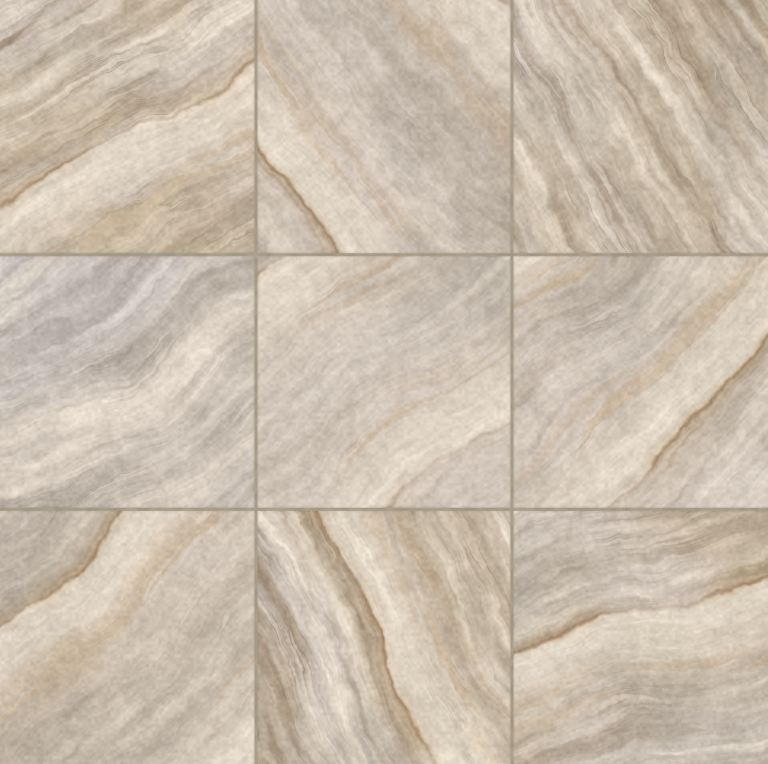
Reproduce this texture procedurally as a WebGL 2 fragment shader.

```glsl
#version 300 es
precision highp float;
uniform vec2 u_resolution;
out vec4 fragColor;

// Per tile: vein angle, vein offset, streak strength, warmth
const vec4 TILES[9] = vec4[9](
  vec4(3.87, -0.35, 0.30, 0.20), vec4(-1.08, -0.03, 0.95, 0.50), vec4(3.46, -0.10, 0.55, 0.50),
  vec4(0.50, 2.00, 0.55, -0.45), vec4(0.61, -0.41, 0.20, 0.05), vec4(0.82, -0.25, 0.40, 0.20),
  vec4(3.72, 0.03, 0.75, 0.70), vec4(-0.91, -0.39, 0.25, 0.10), vec4(-1.08, 2.00, 0.80, 0.50));

float hash(vec2 p) {
  return fract(sin(dot(p, vec2(127.1, 311.7))) * 43758.5453);
}

float noise(vec2 p) {
  vec2 i = floor(p), f = fract(p);
  f = f * f * (3.0 - 2.0 * f);
  return mix(mix(hash(i), hash(i + vec2(1, 0)), f.x),
             mix(hash(i + vec2(0, 1)), hash(i + vec2(1, 1)), f.x), f.y);
}

float fbm(vec2 p) {
  float sum = 0.0, amp = 0.52;
  for (int i = 0; i < 5; i++) {
    sum += amp * noise(p);
    p = mat2(1.6, 1.2, -1.2, 1.6) * p + 7.3;
    amp *= 0.5;
  }
  return sum;
}

// Noise drawn out along x, without rotating the octaves
float streakNoise(vec2 p) {
  return 0.5 * noise(p) + 0.3 * noise(p * vec2(1.7, 2.3) + 4.1)
       + 0.2 * noise(p * vec2(3.1, 5.2) + 9.7);
}

vec3 stone(vec2 p, vec4 tile, float seed) {
  vec3 grey = vec3(0.75, 0.71, 0.66), pale = vec3(0.83, 0.785, 0.74);
  vec3 cream = vec3(0.91, 0.865, 0.80), tanned = vec3(0.79, 0.72, 0.61);
  vec3 brown = vec3(0.64, 0.55, 0.45), blueGrey = vec3(0.77, 0.76, 0.76);

  // Axes along and across the veins, bent by slow noise and roughened
  float c = cos(tile.x), s = sin(tile.x);
  vec2 q = vec2(c * p.x + s * p.y, c * p.y - s * p.x);
  q.y += mix(0.19, 0.08, tile.z) * (noise(q * vec2(2.2, 1.2) + seed) - 0.5)
       + 0.06 * (fbm(q * vec2(5.0, 6.0) + seed) - 0.5);
  vec2 rough = q + vec2(0.0, 0.022 * (fbm(p * 20.0 + seed) - 0.5));

  // Cloudy ground
  float cloud = fbm(p * 2.6 + seed * 1.7);
  float patches = smoothstep(0.35, 0.65, fbm(q * vec2(1.3, 3.0) + seed * 2.3));
  vec3 col = mix(grey, pale, smoothstep(0.28, 0.68, cloud));
  col = mix(col, tanned, max(tile.w, 0.0) * patches);
  col = mix(col, blueGrey, max(-tile.w, 0.0) * (1.0 - patches));

  // Broad, fine and hairline sediment streaks
  float broad = streakNoise(rough * vec2(0.9, 9.0) + seed);
  float fine = streakNoise(rough * vec2(2.5, 24.0) + seed * 3.1);
  float hair = streakNoise(rough * vec2(9.0, 52.0) + seed * 1.9);
  float mixed = broad + 0.35 * (fine - 0.5);
  col = mix(col, cream, (0.25 + 0.5 * tile.z) * smoothstep(0.5, 0.78, mixed));
  col = mix(col, mix(grey * 0.88, brown, clamp(tile.w + 0.35, 0.0, 1.0)),
            0.75 * tile.z * smoothstep(0.5, 0.2, mixed));
  col += (0.05 + 0.09 * tile.z) * (fine - 0.5) + (0.06 + 0.06 * tile.z) * (hair - 0.5);
  float crack = pow(1.0 - abs(2.0 * fine - 1.0), 9.0);
  float worn = smoothstep(0.45, 0.7, fbm(q * vec2(3.0, 6.0) + seed * 4.0));
  col -= vec3(0.13, 0.14, 0.14) * tile.z * crack * worn;

  // Cream band between a sharp vein and a frayed warm edge
  float d = min(rough.y - tile.y, tile.y + 1.03 - rough.y);
  float band = smoothstep(-0.004, 0.012, d)
             * smoothstep(0.32, 0.08, d + 0.3 * (broad - 0.5) + 0.12 * (fine - 0.5));
  col = mix(col, cream + 0.12 * (fine - 0.5) + 0.07 * (hair - 0.5), 0.78 * band);
  float fray = exp(-pow((d - 0.25) / 0.08, 2.0)) * smoothstep(0.42, 0.7, fine);
  col = mix(col, vec3(0.73, 0.62, 0.49), 0.5 * fray);

  // Vein that fades in and out along its length
  float strength = 0.2 + 0.8 * smoothstep(0.25, 0.65, noise(q * vec2(4.5, 1.0) + seed * 5.0));
  float line = exp(-pow(d / 0.009, 2.0)) * (0.5 + hair);
  float echo = exp(-pow((d + 0.03 + 0.05 * (cloud - 0.5)) / 0.008, 2.0));
  float halo = exp(-abs(d) * (d < 0.0 ? 24.0 : 60.0));
  col = mix(col, vec3(0.72, 0.60, 0.45), 0.5 * halo * strength);
  col = mix(col, vec3(0.58, 0.46, 0.34), strength * clamp(0.55 * line + 0.2 * echo, 0.0, 1.0));

  // Pitted grain
  col += 0.09 * (fbm(p * 24.0 + seed) - 0.5) + 0.06 * (noise(p * 80.0 + seed) - 0.5);
  return col;
}

void main() {
  vec2 grid = 3.0 * gl_FragCoord.xy / u_resolution;
  vec2 cell = clamp(floor(grid), 0.0, 2.0);
  int index = int(cell.x + 3.0 * cell.y);
  vec3 col = stone(grid - cell - 0.5, TILES[index], 11.3 * float(index) + 3.0);

  // Grout on the inner joints only, with softly shaded tile edges
  vec2 joint = abs(grid - clamp(round(grid), 1.0, 2.0));
  float d = min(joint.x, joint.y);
  float aa = 2.5 / u_resolution.y;
  col *= 1.0 - 0.05 * smoothstep(0.016, 0.006, d);
  vec3 grout = vec3(0.65, 0.61, 0.53) + 0.05 * (noise(grid * 40.0) - 0.5);
  col = mix(grout, col, smoothstep(0.006 - aa, 0.006 + aa, d));
  fragColor = vec4(col, 1.0);
}
```
